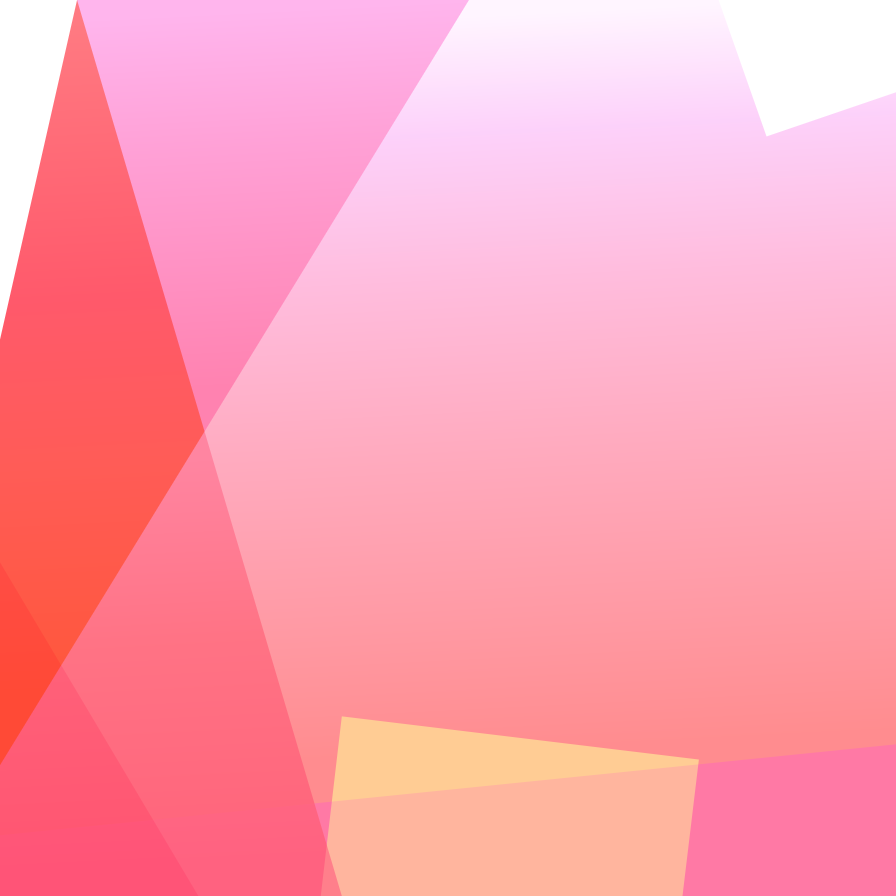
Give the GLSL for this background, as a WebGL 2 fragment shader.

```glsl
#version 300 es
precision highp float;

uniform vec2 u_resolution;
out vec4 outColor;

#define TILT 0.05
#define VEIL_RIGHT 0.30
#define VEIL_LEFT 0.06
#define CARD_LEFT 0.35
#define SHADE vec3(1.0, 0.85, 0.92)
#define VEIL_COLOR vec3(1.0, 0.30, 0.85)
#define CARD_COLOR vec3(1.0, 0.80, 0.58)
#define CARD_VEILED vec3(1.0, 0.71, 0.62)

// Antialiased half plane: 1 to the left of the ray from a to b
float leftOf(vec2 p, vec2 a, vec2 b) {
    vec2 d = normalize(b - a), q = p - a;
    float dist = d.x * q.y - d.y * q.x;
    return clamp(dist * min(u_resolution.x, u_resolution.y) + 0.5, 0.0, 1.0);
}

// Linear blend weight, falling from height high to height low
float fall(float high, float low, float h) {
    return clamp((high - h) / (high - low), 0.0, 1.0);
}

// Broad pane: white, lilac, pink, coral
vec3 paleRamp(float h) {
    vec3 c = mix(vec3(1.0, 0.96, 1.0), vec3(0.99, 0.82, 0.98), fall(0.98, 0.85, h));
    c = mix(c, vec3(1.0, 0.74, 0.87), fall(0.85, 0.69, h));
    c = mix(c, vec3(1.0, 0.67, 0.75), fall(0.69, 0.50, h));
    return mix(c, vec3(1.0, 0.55, 0.56), fall(0.50, 0.16, h));
}

// Upper pane: orchid to hot pink
vec3 orchidRamp(float h) {
    vec3 c = mix(vec3(1.0, 0.71, 0.93), vec3(1.0, 0.63, 0.84), fall(1.0, 0.85, h));
    return mix(c, vec3(1.0, 0.51, 0.69), fall(0.85, 0.58, h));
}

// Left pane: coral, red, orange
vec3 redRamp(float h) {
    vec3 c = mix(vec3(1.0, 0.48, 0.51), vec3(1.0, 0.35, 0.42), fall(1.0, 0.69, h));
    c = mix(c, vec3(1.0, 0.36, 0.34), fall(0.69, 0.50, h));
    return mix(c, vec3(1.0, 0.34, 0.23), fall(0.50, 0.25, h));
}

// Lower left pane: rose to crimson
vec3 roseRamp(float h) {
    vec3 c = mix(vec3(1.0, 0.52, 0.63), vec3(1.0, 0.45, 0.52), fall(0.50, 0.30, h));
    return mix(c, vec3(1.0, 0.39, 0.48), fall(0.30, 0.05, h));
}

void main() {
    vec2 p = gl_FragCoord.xy / u_resolution;
    float h = p.y - TILT * (p.x - 0.5);

    // Long edges that split the canvas
    vec2 apex = vec2(0.086, 1.0);
    float belowDiagonal = leftOf(p, vec2(0.5234, 1.0), vec2(0.0, 0.146));
    float rightOfSlant = leftOf(p, apex, vec2(0.3815, 0.0));
    float insideLeft = leftOf(p, apex, vec2(0.0, 0.621));
    float aboveShade = leftOf(p, vec2(0.0, 0.3724), vec2(0.2214, 0.0));
    float belowVeil = 1.0 - leftOf(p, vec2(0.0, 0.0677), vec2(1.0, 0.1693));

    // Tilted card at the bottom
    vec2 cardLeft = vec2(0.3815, 0.2005), cardRight = vec2(0.78, 0.1523);
    float card = leftOf(p, cardRight, cardLeft)
               * leftOf(p, cardLeft, vec2(0.358, 0.0))
               * leftOf(p, vec2(0.7617, 0.0), cardRight);
    vec3 cardColor = mix(CARD_COLOR, CARD_VEILED, belowVeil);

    // Panes right of the slanted edge
    vec3 right = mix(orchidRamp(h), paleRamp(h), belowDiagonal);
    right = mix(right, VEIL_COLOR, VEIL_RIGHT * belowVeil);
    right = mix(right, cardColor, card);

    // Panes left of the slanted edge
    vec3 left = mix(redRamp(h), roseRamp(h), belowDiagonal);
    left *= mix(SHADE, vec3(1.0), aboveShade);
    left = mix(left, VEIL_COLOR, VEIL_LEFT * belowVeil);
    left = mix(left, cardColor, CARD_LEFT * card);

    // White corners
    vec2 notch = vec2(0.8555, 0.8477);
    float corner = leftOf(p, vec2(0.802, 1.0), notch) * leftOf(p, notch, vec2(1.0, 0.897));
    vec3 color = mix(left, right, rightOfSlant);
    color = mix(color, vec3(1.0), max(corner, 1.0 - insideLeft));

    outColor = vec4(color, 1.0);
}
```
